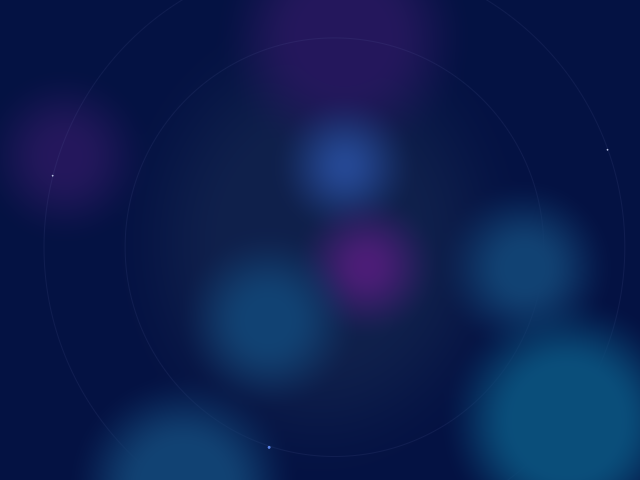
Write a Shadertoy shader that draws this background.

```glsl
// Deep navy backdrop with blurred discs of violet, blue and teal light.
// Each disc is a soft-edged distance field mixed over the base; two hairline
// orbits with small satellites lie between the violet and the cooler layers.

const vec3 NAVY = vec3(0.016, 0.070, 0.262);
const vec3 HAZE = vec3(0.060, 0.126, 0.296);
const vec3 VIOLET = vec3(0.140, 0.092, 0.360);
const vec3 MAGENTA = vec3(0.295, 0.115, 0.465);
const vec3 BLUE = vec3(0.145, 0.280, 0.575);
const vec3 OCEAN = vec3(0.068, 0.258, 0.450);
const vec3 TEAL = vec3(0.038, 0.305, 0.480);
const vec3 ORBIT_TINT = vec3(0.42, 0.46, 0.72);

// Lengths are in canvas heights, measured from the canvas centre.
const vec2 HAZE_CENTER = vec2(0.0, -0.005);
const vec2 HAZE_STRETCH = vec2(1.0, 0.87);
const float HAZE_RADIUS = 0.315;
const float HAZE_SOFTNESS = 0.13;

const vec2 ORBIT_CENTER = vec2(0.030, -0.015);
const float ORBIT_RADII[2] = float[](0.436, 0.605);
const float ORBIT_WIDTH = 0.0017;
const float ORBIT_OPACITY = 0.14;

// Disc layout: centre x, centre y, radius at half strength, softness.
const int DISC_COUNT = 8;
const int DISCS_BELOW_ORBITS = 2;
const vec4 DISCS[DISC_COUNT] = vec4[](
    vec4( 0.049,  0.422, 0.182, 0.090),
    vec4(-0.531,  0.174, 0.108, 0.080),
    vec4( 0.052,  0.155, 0.078, 0.077),
    vec4( 0.097, -0.054, 0.083, 0.077),
    vec4(-0.108, -0.168, 0.118, 0.077),
    vec4( 0.427, -0.059, 0.113, 0.077),
    vec4( 0.514, -0.377, 0.188, 0.080),
    vec4(-0.285, -0.516, 0.165, 0.080));
const vec3 DISC_COLORS[DISC_COUNT] = vec3[](
    VIOLET, VIOLET, BLUE, MAGENTA, OCEAN, OCEAN, TEAL, OCEAN);

// Satellites: centre x, centre y, radius.
const int SATELLITE_COUNT = 3;
const vec3 SATELLITES[SATELLITE_COUNT] = vec3[](
    vec3(-0.557,  0.134, 0.0018),
    vec3( 0.599,  0.188, 0.0018),
    vec3(-0.106, -0.432, 0.0030));
const vec3 SATELLITE_COLORS[SATELLITE_COUNT] = vec3[](
    vec3(0.72, 0.76, 0.88), vec3(0.72, 0.76, 0.88), vec3(0.36, 0.52, 0.92));

// Coverage of a disc whose edge fades over radius +- softness.
float softDisc(vec2 p, vec2 center, float radius, float softness) {
    float d = length(p - center);
    return 1.0 - smoothstep(radius - softness, radius + softness, d);
}

// Antialiased circle outline; lines thinner than a pixel fade instead.
float hairline(vec2 p, vec2 center, float radius, float width, float pixel) {
    float d = abs(length(p - center) - radius);
    float drawn = max(width, pixel);
    float cover = clamp((0.5 * drawn - d) / pixel + 0.5, 0.0, 1.0);
    return cover * width / drawn;
}

vec3 addDisc(vec3 color, vec2 p, int i) {
    vec4 disc = DISCS[i];
    return mix(color, DISC_COLORS[i], softDisc(p, disc.xy, disc.z, disc.w));
}

void mainImage(out vec4 fragColor, in vec2 fragCoord) {
    float pixel = 1.0 / iResolution.y;
    vec2 p = (fragCoord - 0.5 * iResolution.xy) * pixel;

    // Base and wide central haze
    float haze = softDisc((p - HAZE_CENTER) * HAZE_STRETCH, vec2(0.0),
                          HAZE_RADIUS, HAZE_SOFTNESS);
    vec3 color = mix(NAVY, HAZE, haze);

    // Violet discs
    for (int i = 0; i < DISCS_BELOW_ORBITS; i++) color = addDisc(color, p, i);

    // Orbits
    for (int i = 0; i < 2; i++) {
        float line = hairline(p, ORBIT_CENTER, ORBIT_RADII[i], ORBIT_WIDTH, pixel);
        color = mix(color, ORBIT_TINT, ORBIT_OPACITY * line);
    }

    // Blue, magenta and teal discs
    for (int i = DISCS_BELOW_ORBITS; i < DISC_COUNT; i++) color = addDisc(color, p, i);

    // Satellites
    for (int i = 0; i < SATELLITE_COUNT; i++) {
        vec3 s = SATELLITES[i];
        float cover = softDisc(p, s.xy, s.z, 0.6 * pixel);
        color = mix(color, SATELLITE_COLORS[i], cover);
    }

    fragColor = vec4(color, 1.0);
}
```
